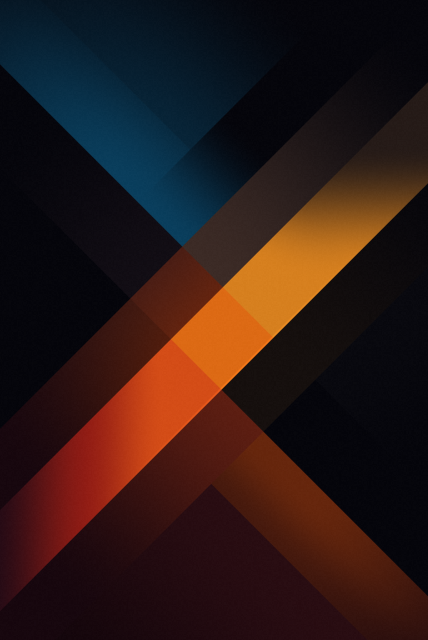
Give the GLSL for this background, as a WebGL 1 fragment shader.

```glsl
precision highp float;
// Crossing translucent diagonal bars over a night backdrop: a glowing orange
// beam, smoky and rust bars beside it, and a blue sheet in the upper left.
// Two 45 degree axes are cut at fixed edges; each cell gets its own gradient.

#define NIGHT vec3(0.020, 0.020, 0.043)
#define BLUE vec3(0.038, 0.245, 0.365)
#define SMOKE vec3(0.235, 0.168, 0.148)
#define GOLD vec3(0.84, 0.50, 0.12)
#define ORANGE vec3(0.865, 0.415, 0.08)
#define EMBER vec3(0.83, 0.30, 0.09)
#define CRIMSON vec3(0.57, 0.11, 0.08)
#define COPPER vec3(0.40, 0.15, 0.05)
#define PLUM vec3(0.09, 0.027, 0.055)
#define GRAIN 0.012

uniform vec2 u_resolution;

// Edge positions: "across" cuts run along the beam, "along" cuts cross it
const vec4 ACROSS = vec4(0.669, 0.796, 0.954, 1.085);
const vec4 ALONG = vec4(-0.0625, 0.1016, 0.264, 0.427);

float hash(vec2 p) {
  vec3 q = fract(vec3(p.xyx) * 0.1031);
  q += dot(q, q.yzx + 33.33);
  return fract((q.x + q.y) * q.z);
}

// Antialiased step, about one pixel wide
float edge(float x, float at) {
  float w = 1.0 / u_resolution.y;
  return smoothstep(-w, w, x - at);
}

// Blue sheet: a stripe, a dimmer panel beside it, and a fading lower strip
vec3 blueSheet(float a, float b) {
  float rise = smoothstep(-0.35, 0.5, a);
  float stripe = rise * smoothstep(-0.3, 0.1, b);
  float panel = 0.58 * rise * smoothstep(-0.45, 0.0, b);
  float light = mix(panel, stripe, edge(b, ALONG.x));
  light = mix(light, smoothstep(-0.18, 0.1, b), edge(a, 0.53));
  return mix(NIGHT, BLUE, light);
}

// Upper bar: smoke on the right, umber fading to plum on the left
vec3 upperBar(float a, float b) {
  float t = (a - ACROSS.x) / (ACROSS.y - ACROSS.x);
  vec3 smoke = mix(NIGHT, SMOKE, smoothstep(-0.6, 0.12, b));
  vec3 umber = mix(vec3(0.29, 0.115, 0.08), vec3(0.39, 0.14, 0.06), t);
  umber *= 1.0 - 0.15 * edge(b, ALONG.z);
  umber = mix(umber, PLUM, smoothstep(0.2, 0.72, b));
  return mix(smoke, umber, edge(b, ALONG.y));
}

// Main beam: gold, orange and ember facets, darkening at both ends
vec3 beam(float a, float b) {
  float t = (a - ACROSS.y) / (ACROSS.z - ACROSS.y);
  float w = b - 0.16 * (t - 0.5) * clamp((b - 0.1) * 4.0, -1.0, 1.0);
  vec3 c = mix(SMOKE * 0.62, GOLD, smoothstep(-0.42, -0.02, w));
  c = mix(c, ORANGE, edge(b, ALONG.y));
  c = mix(c, EMBER, edge(b, ALONG.z));
  c = mix(c, CRIMSON, smoothstep(0.36, 0.63, w));
  return mix(c, PLUM * 1.5, smoothstep(0.58, 0.92, w));
}

// Lower bar: nearly black smoke, then rust fading to plum
vec3 lowerBar(float b) {
  vec3 smoke = mix(NIGHT, SMOKE * 0.36, smoothstep(-0.5, 0.15, b));
  vec3 rust = mix(vec3(0.37, 0.12, 0.07), PLUM, smoothstep(0.2, 0.85, b));
  return mix(smoke, rust, edge(b, ALONG.z));
}

// Lower right corner: night, the copper arm, and a plum field
vec3 lowerField(float a, float b) {
  vec3 night = NIGHT + 0.014 * (1.0 - edge(b, ALONG.y)) * smoothstep(1.4, 1.08, a);
  vec3 arm = mix(COPPER, PLUM, 0.9 * smoothstep(1.25, 1.85, a));
  arm = mix(arm, PLUM, 0.42 * smoothstep(0.3, 0.43, b));
  vec3 field = mix(vec3(0.16, 0.05, 0.07), PLUM * 0.8, smoothstep(0.42, 1.0, b));
  vec3 c = mix(night, arm, edge(b, ALONG.z));
  return mix(c, field, edge(b, ALONG.w));
}

void main() {
  // Height units, centred horizontally, then rotated onto the diagonals
  float x = (gl_FragCoord.x - 0.5 * u_resolution.x) / u_resolution.y + 0.3333;
  float y = 1.0 - gl_FragCoord.y / u_resolution.y;
  float a = x + y;
  float b = y - x;

  // Upper left: blue sheet above, dark panel with a faint veil below
  float veil = smoothstep(0.2, 0.7, a) * (1.0 - edge(b, ALONG.z));
  vec3 shade = NIGHT + vec3(0.05, 0.032, 0.036) * veil;
  vec3 color = mix(blueSheet(a, b), shade, edge(b, ALONG.y));

  // Stack the bars from the upper left to the lower right
  color = mix(color, upperBar(a, b), edge(a, ACROSS.x));
  color = mix(color, beam(a, b), edge(a, ACROSS.y));
  color = mix(color, lowerBar(b), edge(a, ACROSS.z));
  color = mix(color, lowerField(a, b), edge(a, ACROSS.w));

  // Thin glint along the lower rim of the beam
  float rim = smoothstep(0.004, 0.0, abs(a - ACROSS.z + 0.002));
  color += vec3(0.10, 0.06, 0.02) * rim * smoothstep(0.45, 0.0, abs(b - 0.2));

  // Fine grain
  color += GRAIN * (hash(floor(vec2(x, y) * 512.0) + 64.0) - 0.5);
  gl_FragColor = vec4(clamp(color, 0.0, 1.0), 1.0);
}
```
